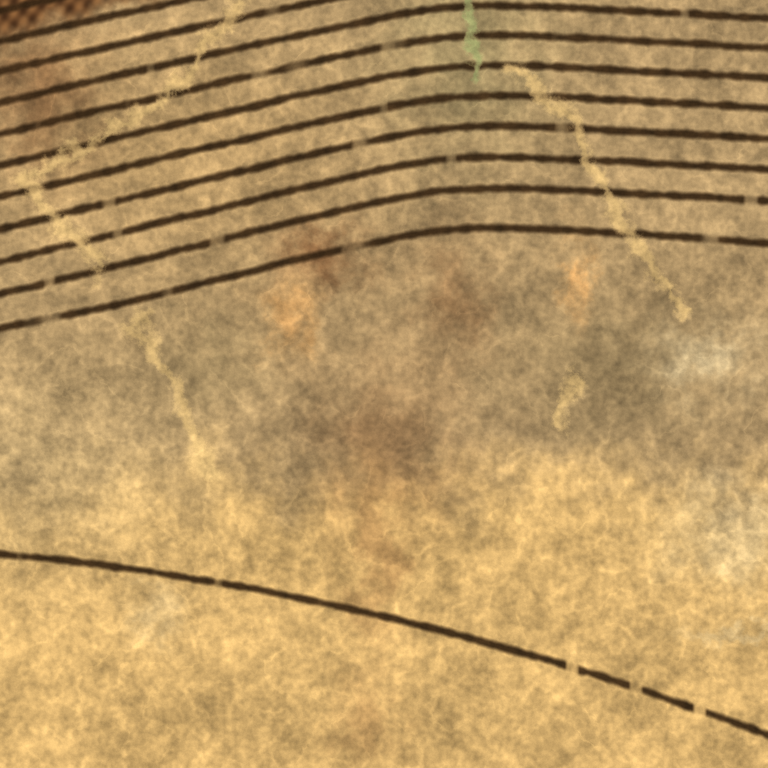
This texture is drawn by a WebGL 1 fragment shader. Its source:

```glsl
precision highp float;
// Dry hillside from above: mottled tan soil crossed by dark, worn contour
// tracks that bend at a ridge, with pale gullies and one long lower track.
// Soil is gradient-noise fbm plus soft stains; tracks and gullies are distances.
uniform vec2 u_resolution;
#define TRACK_COUNT 11
#define TRACK_HALF_WIDTH 0.0046
#define TRACK_EDGE 0.0036
#define TRACK_COLOR vec3(0.21, 0.145, 0.08)
#define GULLY_WIDTH 0.015
#define GULLY_COLOR vec3(0.86, 0.72, 0.47)
#define SOIL_GOLD vec3(0.845, 0.69, 0.435)
#define SOIL_OLIVE vec3(0.695, 0.58, 0.405)
#define RUST vec3(0.46, 0.31, 0.19)
#define PALE vec3(0.92, 0.83, 0.64)
#define GRAIN 0.34

vec2 gradientAt(vec2 cell) {
  float a = 6.2832 * fract(sin(dot(cell, vec2(127.1, 311.7))) * 43758.5);
  return vec2(cos(a), sin(a));
}

float gradientNoise(vec2 p) {
  vec2 i = floor(p), f = fract(p), e = vec2(1.0, 0.0);
  vec2 u = f * f * f * (f * (f * 6.0 - 15.0) + 10.0);
  float lo = mix(dot(gradientAt(i), f), dot(gradientAt(i + e.xy), f - e.xy), u.x);
  float hi = mix(dot(gradientAt(i + e.yx), f - e.yx),
                 dot(gradientAt(i + e.xx), f - e.xx), u.x);
  return mix(lo, hi, u.y);
}

float fbm(vec2 p) {
  float sum = 0.0, amp = 0.5;
  for (int k = 0; k < 5; k++) {
    sum += amp * gradientNoise(p);
    p = mat2(1.6, 1.2, -1.2, 1.6) * p + 7.3;
    amp *= 0.62;
  }
  return sum;
}

float stain(vec2 p, float x, float y, float rx, float ry) {
  vec2 d = (p - vec2(x, y)) / vec2(rx, ry);
  return exp(-dot(d, d));
}

float segment(vec2 p, vec2 a, vec2 b) {
  vec2 ab = b - a;
  return length(p - a - ab * clamp(dot(p - a, ab) / dot(ab, ab), 0.0, 1.0));
}

// Depth of a contour track below the top edge: two slopes, softly hinged
float contourDepth(float x, float i) {
  float d = x - 0.586;
  float hinge = 0.5 * (d + sqrt(d * d + 0.006));
  float spread = (i - 4.5) * (0.0003 + 0.002 * smoothstep(0.0, 0.6, x));
  float sag = 0.026 * (x - 0.62) * (x - 0.62) * smoothstep(0.0, 0.2, x);
  return 0.427 - 0.0436 * i + 0.00021 * i * i - 0.238 * x + 0.297 * hinge
    + (i < 0.5 ? sag : spread);
}

// Track darkness at a distance, thinned and broken along its length
float trackInk(float dist, float x, float id) {
  float wear = gradientNoise(vec2(x * 23.0, id * 5.37 + 0.4));
  float width = TRACK_HALF_WIDTH * (1.0 + 0.45 * gradientNoise(vec2(x * 70.0, id * 3.1)));
  float ink = 1.0 - smoothstep(width - TRACK_EDGE, width + TRACK_EDGE, abs(dist));
  return ink * (1.0 - 0.6 * smoothstep(0.36, 0.5, wear));
}

void main() {
  vec2 uv = gl_FragCoord.xy / u_resolution;
  vec2 p = vec2(uv.x, 1.0 - uv.y); // y is depth below the top edge
  float coarse = fbm(p * 9.0), fine = fbm(p * 42.0 + 11.0);
  vec2 warp = vec2(fbm(p * 17.0 + 3.0), fbm(p * 17.0 + 29.0));
  vec2 w = p + 0.08 * warp;
  // Broad soil zones
  vec3 col = mix(SOIL_OLIVE, SOIL_GOLD, smoothstep(0.55, 0.70, p.y + 0.12 * coarse));
  col = mix(col, vec3(0.80, 0.68, 0.47), 0.7 * stain(w, 0.04, 0.60, 0.20, 0.13));
  col = mix(col, vec3(0.75, 0.61, 0.40), 0.6 * stain(w, 0.22, 0.20, 0.28, 0.16));
  col = mix(col, vec3(0.60, 0.55, 0.38), 0.5 * stain(w, 0.61, 0.07, 0.10, 0.12));
  col = mix(col, vec3(0.54, 0.46, 0.32), 0.65 * stain(w, 0.80, 0.48, 0.13, 0.08));
  col = mix(col, vec3(0.56, 0.48, 0.33), 0.5 * stain(w, 0.27, 0.47, 0.08, 0.06));
  // Rust, orange and pale stains
  float rust = 0.75 * stain(w, 0.42, 0.335, 0.055, 0.04)
    + 0.45 * stain(w, 0.59, 0.39, 0.045, 0.07) + 0.4 * stain(w, 0.50, 0.58, 0.09, 0.10)
    + 0.35 * stain(w, 0.49, 0.74, 0.03, 0.09) + 0.3 * stain(w, 0.48, 0.94, 0.04, 0.05)
    + 0.6 * stain(w, 0.05, 0.12, 0.07, 0.09);
  float orange = stain(w, 0.378, 0.425, 0.03, 0.045) + stain(w, 0.75, 0.365, 0.02, 0.045);
  float pale = stain(w, 0.92, 0.465, 0.06, 0.04) + 0.8 * stain(w, 0.96, 0.69, 0.09, 0.06)
    + 0.5 * stain(w, 0.20, 0.80, 0.035, 0.03) + 0.6 * stain(w, 0.97, 0.825, 0.08, 0.012);
  col = mix(col, RUST, min(rust, 0.8));
  col = mix(col, vec3(0.88, 0.66, 0.40), 0.75 * min(orange, 1.0));
  col = mix(col, PALE, 0.6 * min(pale, 1.0));
  // Gullies: a bent left wash, a right wash and a green upper run
  vec2 g = p + 0.036 * warp, bend = vec2(0.03, 0.235), fork = vec2(0.22, 0.125);
  vec2 knee = vec2(0.745, 0.165), ford = vec2(0.80, 0.28), pool = vec2(0.235, 0.52);
  float wash = min(segment(g, vec2(0.31, 0.0), fork), segment(g, fork, bend));
  wash = min(wash, min(segment(g, bend, vec2(0.13, 0.35)), segment(g, pool, vec2(0.275, 0.62))));
  wash = min(wash, min(segment(g, vec2(0.18, 0.42), pool), segment(g, ford, vec2(0.885, 0.40))));
  wash = min(wash, min(segment(g, vec2(0.67, 0.09), knee), segment(g, knee, ford)));
  wash = min(wash, segment(g, vec2(0.745, 0.49), vec2(0.73, 0.55)));
  float gully = 1.0 - smoothstep(0.0, GULLY_WIDTH * (1.0 + coarse + 1.5 * fine), wash);
  float run = segment(g, vec2(0.602, -0.02), vec2(0.616, 0.095));
  float green = 1.0 - smoothstep(0.001, 0.01 + 0.012 * fine, run);
  col = mix(mix(col, GULLY_COLOR, 0.8 * gully), vec3(0.63, 0.66, 0.42), 0.75 * green);
  float vein = 1.0 - smoothstep(0.0, 0.13, abs(gradientNoise(g * 19.0 + 2.0)));
  col *= 1.0 + 0.36 * coarse + GRAIN * fine + 0.11 * gradientNoise(p * 125.0) + 0.07 * vein;
  // Contour tracks, then the long curved track with gaps to the right
  float ink = 0.0;
  vec2 q = p + 0.003 * warp;
  for (int k = 0; k < TRACK_COUNT; k++)
    ink = max(ink, trackInk(0.975 * (q.y - contourDepth(q.x, float(k))), q.x, float(k)));
  float slope = 0.0897 + 0.292 * q.x;
  float dist = (q.y - 0.7214 - q.x * (0.0897 + 0.146 * q.x)) / sqrt(1.0 + slope * slope);
  float worn = step(0.72, p.x) * step(p.x, 0.93) * smoothstep(0.7, 0.95, cos(75.7 * (p.x - 0.745)));
  ink = max(ink, trackInk(dist, q.x, 17.0) * (1.0 - 0.8 * worn)) * (1.0 - 0.75 * max(gully, green));
  // Dark broken ground in the upper left corner
  float corner = 1.0 - smoothstep(0.025, 0.065, p.y + 0.24 * p.x + 0.05 * coarse);
  float weave = 0.5 + 0.5 * sin(p.x * 260.0) * sin(p.y * 210.0 + p.x * 60.0);
  col = mix(col, mix(vec3(0.22, 0.12, 0.06), vec3(0.55, 0.36, 0.20), weave), 0.85 * corner);
  col = mix(col, TRACK_COLOR * (1.0 + 0.6 * fine), 0.92 * ink);
  gl_FragColor = vec4(clamp(col, 0.0, 1.0), 1.0);
}
```
